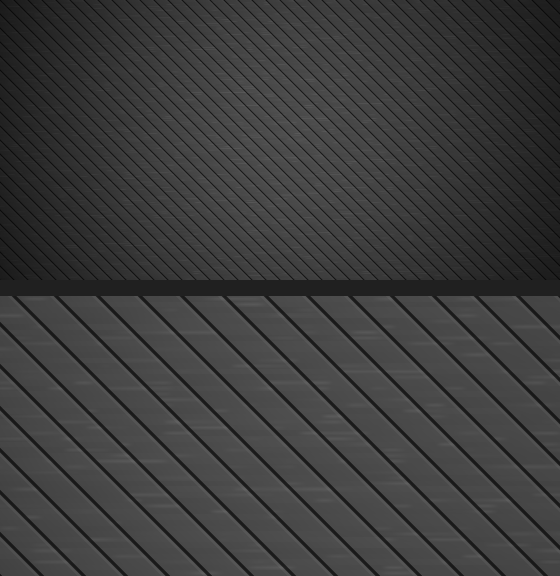
Top, the full canvas; bottom, a detail of the centre.
Give the GLSL for this pattern, as a WebGL 1 fragment shader.

```glsl
precision highp float;
// Dark brushed metal cut by fine diagonal grooves under a soft central light.

uniform vec2 u_resolution;

const vec2 STRIPES = vec2(40.0, 20.0);  // repeats across and down the canvas
const float GROOVE_WIDTH = 0.11;        // share of one stripe
const float BRUSH_ROWS = 150.0;         // brush rows per canvas height

float hash(vec2 p) {
  vec3 q = fract(vec3(p.xyx) * 0.1031);
  q += dot(q, q.yzx + 33.33);
  return fract((q.x + q.y) * q.z);
}

// Noise that is smooth along x and independent for each row.
float rowNoise(float x, float row) {
  float cell = floor(x);
  float t = smoothstep(0.0, 1.0, x - cell);
  return mix(hash(vec2(cell, row)), hash(vec2(cell + 1.0, row)), t);
}

// Band of the given half width with edges softened by blur.
float band(float dist, float halfWidth, float blur) {
  return 1.0 - smoothstep(halfWidth - blur, halfWidth + blur, abs(dist));
}

// Short pale scratches, shifted separately on every stripe.
float scratches(vec2 p, float stripe, float rows) {
  float y = p.y * rows;
  float row = floor(y);
  float profile = 1.0 - abs(2.0 * fract(y) - 1.0);
  float streak = rowNoise(p.x * 24.0 + stripe * 0.37, row + 7.0);
  return smoothstep(0.68, 1.0, streak) * profile;
}

float centralLight(vec2 fromCentre) {
  return 0.298 * exp(-0.82 * dot(fromCentre, fromCentre));
}

void main() {
  vec2 uv = gl_FragCoord.xy / u_resolution;
  vec2 p = gl_FragCoord.xy / u_resolution.y;
  vec2 centre = 0.5 * u_resolution / u_resolution.y;

  // Diagonal stripes falling to the right; a groove lies at each whole number.
  float across = dot(uv, STRIPES);
  float stripe = floor(across);
  float t = across - stripe;
  float toGroove = t - step(0.5, t);
  float blur = 0.6 * length(STRIPES / u_resolution);

  // Brushed surface with a slight slope of tone over each stripe.
  float grain = rowNoise(p.x * 9.0, floor(p.y * BRUSH_ROWS)) - 0.5;
  float tone = 1.0 + 0.05 * grain + 0.06 * (t - 0.5);
  tone += 0.17 * scratches(p, stripe, BRUSH_ROWS);

  // Lit lip beside a dark groove.
  float lip = band(toGroove + GROOVE_WIDTH, 0.04, blur);
  float groove = band(toGroove, 0.5 * GROOVE_WIDTH, blur);
  tone += 0.12 * lip;
  tone *= 1.0 - 0.64 * groove;

  float value = centralLight(p - centre) * tone;
  gl_FragColor = vec4(vec3(value), 1.0);
}
```
